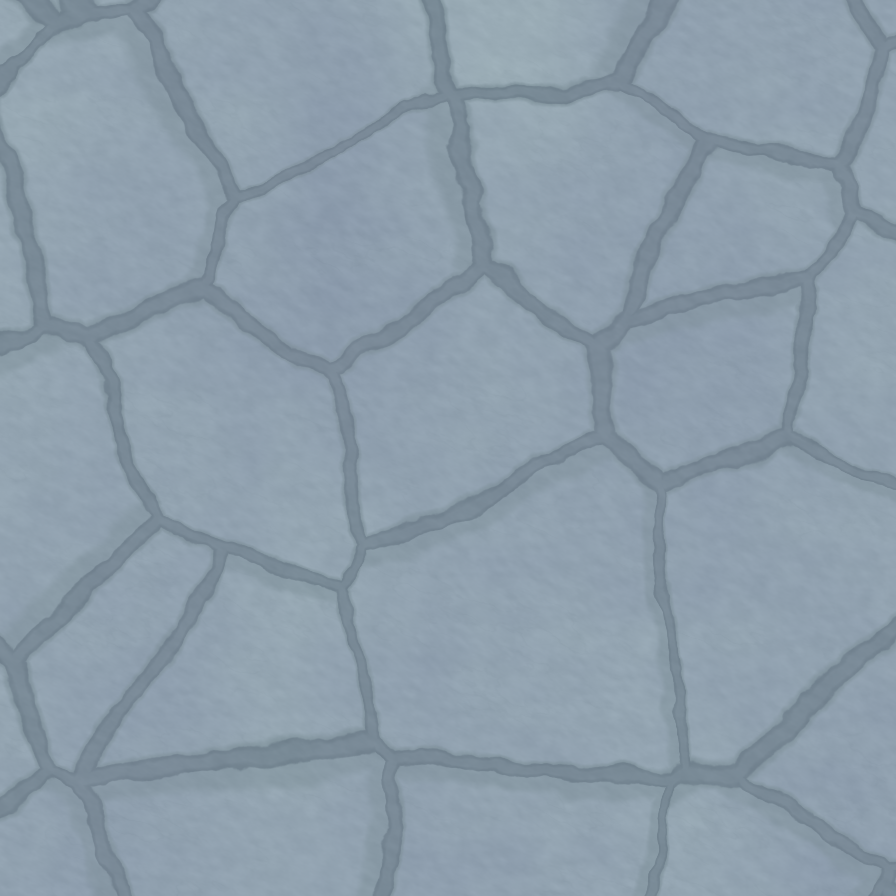
This texture is drawn by a WebGL 2 fragment shader. Its source:

```glsl
#version 300 es
precision highp float;
// Weathered blue-grey flagstones split by irregular, rough-edged cracks.
// A warped Voronoi diagram gives the stones; every border has its own width
// and shaded bevel, and layered value noise adds tint and fine grain.
uniform vec2 u_resolution;
out vec4 fragColor;

float hash(vec2 p) {
    return fract(sin(dot(p, vec2(127.1, 311.7))) * 43758.5453);
}

vec2 hash2(vec2 p) {
    return vec2(hash(p), hash(p + vec2(37.3, 17.9)));
}

float noise(vec2 p) {
    vec2 i = floor(p), f = fract(p);
    f = f * f * (3.0 - 2.0 * f);
    return mix(mix(hash(i), hash(i + vec2(1, 0)), f.x),
               mix(hash(i + vec2(0, 1)), hash(i + vec2(1, 1)), f.x), f.y);
}

float fbm(vec2 p) {
    float sum = 0.0, amp = 0.5;
    for (int i = 0; i < 5; i++) {
        sum += amp * noise(p);
        p = mat2(1.6, 1.2, -1.2, 1.6) * p + 5.3;
        amp *= 0.5;
    }
    return sum;
}

vec2 warp(vec2 p) {
    return vec2(fbm(p), fbm(p + vec2(41.7, 13.1))) - 0.5;
}

// x: distance to the nearest crack in units of its half width, y: bevel shade
vec2 cracks(vec2 p) {
    vec2 cell = floor(p), nearestId = cell, toNearest = vec2(0.0);
    float nearest = 1e3;
    for (int y = -2; y <= 2; y++)
    for (int x = -2; x <= 2; x++) {
        vec2 id = cell + vec2(x, y);
        vec2 r = id + hash2(id) - p;
        if (dot(r, r) < nearest) {
            nearest = dot(r, r);
            nearestId = id;
            toNearest = r;
        }
    }
    float crack = 1e3, bevel = 0.0;
    for (int y = -2; y <= 2; y++)
    for (int x = -2; x <= 2; x++) {
        if (x == 0 && y == 0) continue;
        vec2 id = nearestId + vec2(x, y);
        vec2 r = id + hash2(id) - p;
        vec2 normal = normalize(r - toNearest);
        float d = dot(0.5 * (r + toNearest), normal);
        vec2 edge = id + nearestId;
        float width = mix(0.026, 0.052, hash(edge + 0.37));
        float wide = step(0.7, hash(edge + 7.7)) * step(0.0, dot(normal, vec2(0.8, 0.6)));
        float extent = width * (1.45 + 1.7 * wide);
        crack = min(crack, d / width);
        bevel = max(bevel, (1.0 - smoothstep(0.7, 1.1, d / extent)) * mix(1.0, 0.75, wide));
    }
    return vec2(crack, bevel);
}

void main() {
    vec2 uv = gl_FragCoord.xy / min(u_resolution.x, u_resolution.y);

    // Broad bends plus ragged chips along the borders
    vec2 p = uv + 0.075 * warp(uv * 5.0) + 0.012 * warp(uv * 38.0 + 9.0);
    vec2 c = cracks(p * 4.1 + vec2(3.2, 7.4));

    // Stone tint: tall soft patches, flat smudges and slanted scratches
    float patches = fbm(uv * vec2(4.5, 2.2) + 2.6) - 0.48;
    float smudges = fbm(uv * vec2(11.0, 24.0) + 14.0) - 0.48;
    vec2 slant = mat2(0.9, 0.43, -0.43, 0.9) * uv;
    float ridge = abs(fbm(slant * vec2(26.0, 60.0)) - 0.48);
    float scratches = 1.0 - smoothstep(0.0, 0.06, ridge);
    float grain = fbm(slant * vec2(70.0, 130.0) + 31.0) - 0.48;
    float tint = 0.62 + 1.5 * patches + 0.45 * smudges + 0.25 * (uv.y - 0.5);
    vec3 color = mix(vec3(0.54, 0.60, 0.67), vec3(0.60, 0.67, 0.71), clamp(tint, -0.1, 1.15));
    color += 0.05 * grain - 0.009 * scratches * smoothstep(-0.1, 0.15, smudges);

    // Sloping shoulders, then the crack floor with a darker line at each rim
    vec3 lean = 0.02 * patches * vec3(-1.0, 0.0, -1.0);
    color = mix(color, vec3(0.51, 0.58, 0.62) + lean + 0.04 * grain, 0.8 * c.y);
    float inside = 1.0 - smoothstep(0.85, 1.05, c.x);
    float rim = smoothstep(0.4, 0.8, c.x) * (1.0 - smoothstep(0.85, 1.1, c.x));
    vec3 bottom = vec3(0.475, 0.54, 0.59) + lean + 0.04 * grain;
    color = mix(color, bottom, 0.95 * inside);
    color -= 0.028 * rim;

    fragColor = vec4(color, 1.0);
}
```
